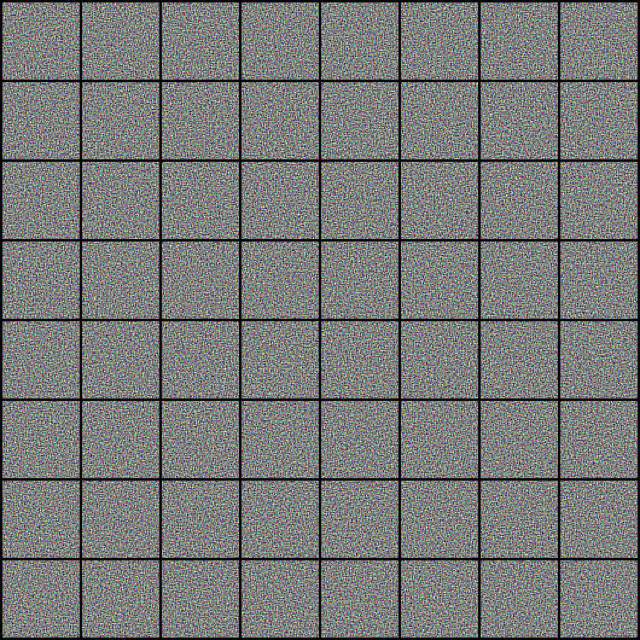
Write a Shadertoy shader that draws this pattern.

```glsl
// An 8 by 8 grid of square tiles filled with fine coloured static, parted by
// thin black lines. Each grain is three-channel gradient noise taken at a
// lattice cell centre, so the grains are independent and every tile differs.

#define TILES 8.0                      // repeats across and down
#define TILE_GRAINS 64.0               // grains along one tile side
#define LINE_GRAINS 2.0                // line width, in grains
#define GRAIN_CONTRAST 0.76
#define GRAIN_BLEND 0.5                // softness of grain edges, in pixels
#define MEAN_COLOR vec3(0.503, 0.511, 0.504)
#define LINE_COLOR vec3(0.0)

const float TAU = 6.2831853;
const float PITCH = TILE_GRAINS + LINE_GRAINS;
const float GRID_SIZE = TILES * PITCH + LINE_GRAINS;

// Integer hash giving three independent values in 0..1
vec3 hash3(ivec2 cell) {
    uvec3 v = uvec3(ivec3(cell, 17)) * 1664525u + 1013904223u;
    v.x += v.y * v.z;
    v.y += v.z * v.x;
    v.z += v.x * v.y;
    v ^= v >> 16u;
    v.x += v.y * v.z;
    v.y += v.z * v.x;
    v.z += v.x * v.y;
    return vec3(v >> 8u) / 16777216.0;
}

// One unit gradient per channel, projected on the offset from its corner
vec3 cornerNoise(ivec2 corner, vec2 offset) {
    vec3 angle = TAU * hash3(corner);
    return cos(angle) * offset.x + sin(angle) * offset.y;
}

vec3 gradientNoise(vec2 p) {
    ivec2 i = ivec2(floor(p));
    vec2 f = fract(p);
    vec2 u = f * f * f * (f * (f * 6.0 - 15.0) + 10.0);
    vec3 a = cornerNoise(i, f);
    vec3 b = cornerNoise(i + ivec2(1, 0), f - vec2(1.0, 0.0));
    vec3 c = cornerNoise(i + ivec2(0, 1), f - vec2(0.0, 1.0));
    vec3 d = cornerNoise(i + ivec2(1, 1), f - vec2(1.0));
    return mix(mix(a, b, u.x), mix(c, d, u.x), u.y);
}

// Square grains, blended only near their shared edges
vec3 staticGrain(vec2 p, vec2 pixel) {
    vec2 q = p - 0.5;
    vec2 center = floor(q) + 0.5;
    vec2 width = min(pixel * GRAIN_BLEND, vec2(1.0));
    vec2 w = clamp((fract(q) - 0.5) / width + 0.5, 0.0, 1.0);
    vec3 low = mix(gradientNoise(center),
                   gradientNoise(center + vec2(1.0, 0.0)), w.x);
    vec3 high = mix(gradientNoise(center + vec2(0.0, 1.0)),
                    gradientNoise(center + vec2(1.0)), w.x);
    return mix(low, high, w.y);
}

// 1 inside a tile, 0 on the lines, with pixel-wide smooth edges
float tileMask(vec2 p, vec2 pixel) {
    vec2 local = mod(p - 0.5 * LINE_GRAINS + 0.5 * PITCH, PITCH) - 0.5 * PITCH;
    vec2 edge = abs(local) - 0.5 * LINE_GRAINS;
    vec2 inside = clamp(edge / pixel + 0.5, 0.0, 1.0);
    return inside.x * inside.y;
}

void mainImage(out vec4 fragColor, in vec2 fragCoord) {
    // Canvas position and pixel size, both measured in grains
    vec2 pixel = GRID_SIZE / iResolution.xy;
    vec2 p = fragCoord * pixel;

    vec3 grain = MEAN_COLOR + GRAIN_CONTRAST * staticGrain(p, pixel);
    vec3 color = mix(LINE_COLOR, clamp(grain, 0.0, 1.0), tileMask(p, pixel));
    fragColor = vec4(color, 1.0);
}
```
